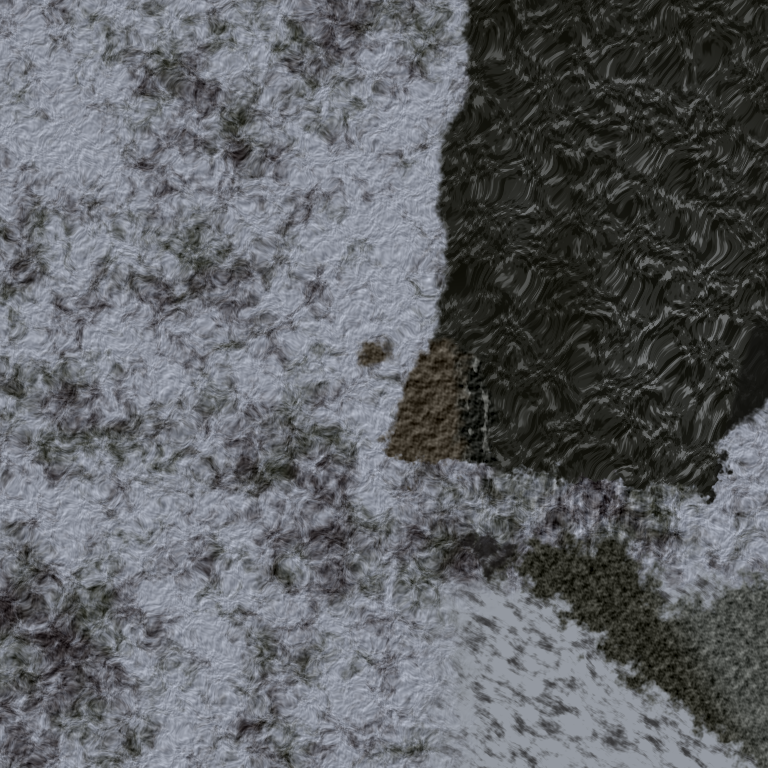
Write a Shadertoy shader that draws this texture.

```glsl
// White water tumbling past a dark wet cliff, a brown stone and a domed boulder.
// Polygon distances place the rocks, soft ellipses steer how thin the foam is,
// and gradient noise, lit as relief, supplies froth, ripples and streaks.
const int CORNERS = 9;
const int PATCHES = 6;

vec2 gradient(vec2 cell) {
    vec3 h = fract(cell.xyx * vec3(0.1031, 0.1030, 0.0973));
    h += dot(h, h.yzx + 33.33);
    float angle = 6.2832 * fract((h.x + h.y) * h.z);
    return vec2(cos(angle), sin(angle));
}

float gradientNoise(vec2 p) {
    vec2 i = floor(p), f = fract(p), e = vec2(1, 0);
    vec2 u = f * f * f * (f * (f * 6.0 - 15.0) + 10.0);
    float low = mix(dot(gradient(i), f), dot(gradient(i + e), f - e), u.x);
    float high = mix(dot(gradient(i + e.yx), f - e.yx), dot(gradient(i + 1.0), f - 1.0), u.x);
    return 1.4 * mix(low, high, u.y);
}

float fbm(vec2 p, int octaves) {
    float sum = 0.0, amp = 0.55;
    for (int i = 0; i < octaves; i++) {
        sum += amp * gradientNoise(p);
        p = mat2(1.6, 1.2, -1.2, 1.6) * p + 7.3;
        amp *= 0.62;
    }
    return sum;
}

// Slope of the noise towards the light
float relief(vec2 p, int octaves) { return fbm(p, octaves) - fbm(p + vec2(-0.12, 0.22), octaves); }

// Signed distance to a polygon, negative inside
float polygon(vec2 p, vec2 v[CORNERS]) {
    float d = dot(p - v[0], p - v[0]), s = 1.0;
    for (int i = 0, j = CORNERS - 1; i < CORNERS; j = i, i++) {
        vec2 e = v[j] - v[i], w = p - v[i];
        vec2 b = w - e * clamp(dot(w, e) / dot(e, e), 0.0, 1.0);
        d = min(d, dot(b, b));
        bvec3 c = bvec3(p.y >= v[i].y, p.y < v[j].y, e.x * w.y > e.y * w.x);
        if (all(c) || all(not(c))) s = -s;
    }
    return s * sqrt(d);
}

float ellipse(vec2 p, vec4 e) {
    vec2 q = (p - e.xy) / e.zw;
    return exp(-dot(q, q));
}

float coverage(vec2 p, vec4 patches[PATCHES]) {
    float sum = 0.0;
    for (int i = 0; i < PATCHES; i++) sum += ellipse(p, patches[i]);
    return sum;
}

float inside(float d, float softness) { return smoothstep(softness, -softness, d); }

vec3 foamColour(vec2 p, float thinness) {
    vec2 warp = vec2(fbm(p * 24.0, 2), fbm(p * 24.0 + 40.0, 2));
    float clumps = fbm(p * 17.0 + warp * 0.5, 5);
    float grain = fbm(p * 62.0 + warp * 0.8, 4);
    float gap = smoothstep(-0.22, 0.85, clumps * 0.7 + grain * 0.55 + thinness * 0.34);
    float hue = smoothstep(-0.2, 0.3, fbm(p * 11.0 + 90.0, 2));
    vec3 bed = mix(vec3(0.15, 0.13, 0.135), vec3(0.15, 0.155, 0.12), hue);
    return mix(vec3(0.57, 0.59, 0.635), bed, gap) + 0.24 * relief(p * 85.0 + warp, 3);
}

vec3 cliffColour(vec2 p) {
    vec2 warp = vec2(fbm(p * 13.0, 2), fbm(p * 13.0 + 20.0, 2));
    vec2 q = mat2(0.88, 0.47, -0.47, 0.88) * p * vec2(58.0, 32.0) + warp * 1.5;
    float slope = relief(q, 4);
    float sheen = 0.4 + 0.6 * ellipse(p, vec4(0.89, 0.56, 0.17, 0.22))
        + 0.4 * ellipse(p, vec4(0.68, 0.72, 0.025, 0.08)) + 0.3 * ellipse(p, vec4(0.82, 0.88, 0.2, 0.12))
        - 0.35 * ellipse(p, vec4(0.74, 0.59, 0.04, 0.12));
    vec3 colour = mix(vec3(0.09, 0.09, 0.065), vec3(0.21, 0.215, 0.205), sheen * 0.75 + 0.3 * warp.y);
    float glint = smoothstep(0.08, 0.42, slope) - 0.4 * smoothstep(0.0, -0.3, slope);
    colour += vec3(0.27, 0.275, 0.29) * glint * (0.25 + 0.75 * sheen);
    float seam = p.x - 0.925 - (p.y - 0.355) * 0.25 + warp.x * 0.008;
    return mix(colour, vec3(0.07, 0.07, 0.06), 0.85 * inside(-seam, 0.005) * smoothstep(0.6, 0.56, p.y));
}

vec3 boulderColour(vec2 p) {
    float stripe = fbm(vec2(p.x + p.y * 0.45, p.y * 0.3) * 120.0, 3);
    float face = smoothstep(-0.02, 0.05, p.x - 0.86 - (0.2 - p.y) * 0.55);
    vec3 moss = mix(vec3(0.17, 0.17, 0.14), vec3(0.29, 0.3, 0.285), face);
    return moss + stripe * 0.17 + 0.25 * relief(p * 80.0, 3);
}

vec3 stoneColour(vec2 p) {
    float wet = smoothstep(0.585, 0.615, p.x + 0.03 * fbm(p * 40.0, 2));
    float drip = smoothstep(0.05, 0.4, fbm(p * vec2(75.0, 38.0), 3));
    vec3 dry = vec3(0.235, 0.21, 0.17) + 0.12 * fbm(p * 45.0, 3);
    return mix(dry, vec3(0.09, 0.095, 0.08) + drip * 0.27, wet) + 0.3 * relief(p * 70.0, 3);
}

void mainImage(out vec4 fragColor, in vec2 fragCoord) {
    vec2 p = fragCoord / iResolution.xy;
    float rough = fbm(p * 32.0, 4) * mix(0.045, 0.016, smoothstep(0.38, 0.46, p.y));
    // Thin and thick foam
    vec4 upper[PATCHES] = vec4[](vec4(.3, .82, .04, .04), vec4(.22, .88, .07, .08), vec4(.46, .96, .12, .08),
        vec4(.03, .69, .08, .05), vec4(.26, .65, .1, .06), vec4(.07, .44, .1, .06));
    vec4 lower[PATCHES] = vec4[](vec4(.36, .41, .13, .08), vec4(.1, .14, .11, .12), vec4(.35, .06, .05, .1),
        vec4(.43, .27, .12, .07), vec4(.02, .22, .07, .1), vec4(.6, .29, .07, .06));
    vec4 thick[PATCHES] = vec4[](vec4(.26, .12, .05, .2), vec4(.08, .82, .09, .09), vec4(.51, .7, .07, .2),
        vec4(.06, .33, .12, .05), vec4(.98, .35, .05, .08), vec4(.49, .42, .03, .12));
    float splash = ellipse(p, vec4(0.77, 0.335, 0.17, 0.07));
    float thinness = coverage(p, upper) + coverage(p, lower) - 0.7 * coverage(p, thick);
    vec3 colour = foamColour(p, thinness + 1.2 * splash) + splash * 0.3 * fbm(p * vec2(95.0, 28.0), 3);
    // Streaked water sliding off the boulder
    vec2 flow = mat2(0.85, 0.53, -0.53, 0.85) * p + 0.012 * fbm(p * 9.0, 2);
    float streak = fbm(flow * vec2(22.0, 65.0), 4) + 0.6 * fbm(p * 60.0, 3);
    vec3 fan = mix(vec3(0.58, 0.6, 0.63), vec3(0.22, 0.22, 0.225), smoothstep(-0.15, 0.75, streak));
    colour = mix(colour, fan, smoothstep(0.53, 0.64, p.x + rough) * smoothstep(0.27, 0.22, p.y + rough));
    // Rocks
    vec2 boulder[CORNERS] = vec2[](vec2(.64, .262), vec2(.7, .29), vec2(.82, .298), vec2(.868, .2), vec2(1.02, .26),
        vec2(1.1, -.1), vec2(.99, 0), vec2(.81, .13), vec2(.7, .235));
    vec2 cliff[CORNERS] = vec2[](vec2(.615, 1.1), vec2(.61, .88), vec2(.572, .82), vec2(.58, .64), vec2(.56, .54),
        vec2(.64, .39), vec2(.925, .355), vec2(.95, .44), vec2(1.5, .44));
    cliff[8] = vec2(1.8, 1.1);
    vec2 stone[CORNERS] = vec2[](vec2(.505, .43), vec2(.53, .385), vec2(.58, .4), vec2(.635, .385), vec2(.645, .46),
        vec2(.625, .54), vec2(.58, .56), vec2(.545, .54), vec2(.52, .49));
    colour = mix(colour, boulderColour(p), inside(polygon(p, boulder) + rough, 0.014));
    colour = mix(colour, vec3(0.1, 0.09, 0.09), 0.8 * inside(length(p - vec2(0.64, 0.285)) - 0.018 + rough, 0.01));
    colour = mix(colour, cliffColour(p), inside(polygon(p, cliff) + rough, 0.007));
    float pebble = length(p - vec2(0.485, 0.54)) - 0.018;
    colour = mix(colour, stoneColour(p), inside(min(polygon(p, stone), pebble) + rough, 0.007));
    fragColor = vec4(clamp(colour, 0.0, 1.0), 1.0);
}
```
